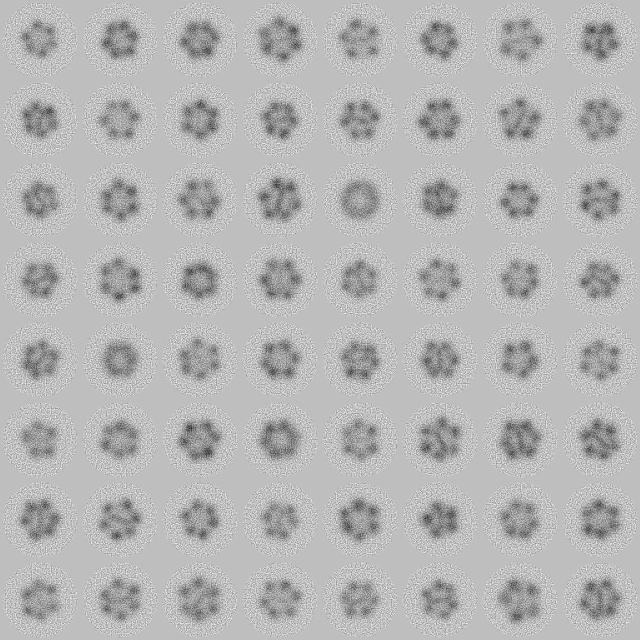
Reproduce this pattern procedurally as a Shadertoy shader.

```glsl
// Eight by eight grid of grainy grey discs, each holding a blurred ring of dark lobes.

const float GRID = 8.0;
const float TAU = 6.2831853;

float hash(vec2 p, float seed) {
    vec3 q = fract(vec3(p.xyx + seed * 17.13) * vec3(0.1031, 0.1030, 0.0973));
    q += dot(q, q.yzx + 33.33);
    return fract((q.x + q.y) * q.z);
}

// Slope contribution of one lattice corner, wrapped to the period
float corner(vec2 cell, vec2 offset, vec2 f, float period, float seed) {
    float a = TAU * hash(mod(cell + offset, period), seed);
    return dot(vec2(cos(a), sin(a)), f - offset);
}

float gradientNoise(vec2 p, float period, float seed) {
    vec2 i = floor(p), f = fract(p);
    vec2 u = f * f * f * (f * (f * 6.0 - 15.0) + 10.0);
    float low = mix(corner(i, vec2(0, 0), f, period, seed),
                    corner(i, vec2(1, 0), f, period, seed), u.x);
    float high = mix(corner(i, vec2(0, 1), f, period, seed),
                     corner(i, vec2(1, 1), f, period, seed), u.x);
    return mix(low, high, u.y);
}

float bell(float d, float width) {
    return exp(-d * d / (width * width));
}

// Density of one particle: soft body, ring of lobes, inner bridge
float particle(vec2 p, vec2 id) {
    float r = length(p);
    float radius = mix(0.172, 0.212, hash(id, 1.0));
    float turn = TAU * hash(id, 2.0);
    float count = hash(id, 3.0) < 0.15 ? 5.0 : 6.0;
    float width = mix(0.066, 0.082, hash(id, 4.0));

    float lobes = 0.0;
    for (float k = 0.0; k < count; k++) {
        float a = turn + TAU * (k + 0.22 * (hash(id, 10.0 + k) - 0.5)) / count;
        float reach = radius * mix(0.92, 1.08, hash(id, 20.0 + k));
        float weight = mix(0.75, 1.15, hash(id, 30.0 + k));
        lobes += weight * bell(length(p - reach * vec2(cos(a), sin(a))), width);
    }

    // A few particles are smeared into an even ring
    float smear = smoothstep(0.88, 1.0, hash(id, 5.0));
    lobes = mix(lobes, 0.72 * bell(r - radius * 0.85, 0.09), smear);

    // The bridge crosses the centre and leaves a pale hole on each side
    float across = dot(p, vec2(cos(turn), sin(turn)));
    float inside = smoothstep(radius, radius * 0.4, r);
    float bridge = bell(across, 0.042) * inside * hash(id, 6.0) * (1.0 - smear);

    float body = smoothstep(radius + 0.11, radius - 0.04, r);
    return 0.095 * body + 0.26 * lobes + 0.19 * bridge - 0.05 * smear * bell(r, 0.08);
}

void mainImage(out vec4 fragColor, in vec2 fragCoord) {
    vec2 uv = fragCoord / iResolution.xy;
    vec2 id = floor(uv * GRID);
    vec2 p = fract(uv * GRID) - 0.5;
    float r = length(p);

    // Mottled particle with its own contrast
    float mottle = gradientNoise(uv * 96.0, 96.0, 1.0);
    float contrast = mix(0.8, 1.1, hash(id, 7.0));
    float shade = 0.755 - contrast * particle(p, id) * (1.0 + 0.4 * mottle);

    // Fine grain fills the disc only, sampled off the lattice centres
    shade += 0.33 * gradientNoise(uv * 512.0 + vec2(0.25, 0.27), 512.0, 2.0);

    float edge = GRID / iResolution.y;
    float disc = smoothstep(0.47 + edge * 0.5, 0.47 - edge * 0.5, r);
    fragColor = vec4(vec3(mix(0.745, shade, disc)), 1.0);
}
```
